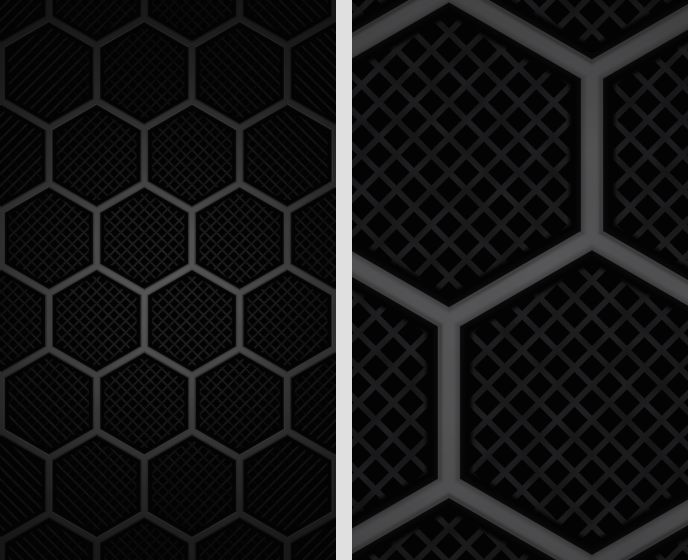
Left, the full canvas; right, a detail of the centre.
This pattern is drawn by a WebGL 1 fragment shader. Its source:

```glsl
precision highp float;
// Dark honeycomb frame over a diagonal wire mesh, lit by a soft central glow.

uniform vec2 u_resolution;

// Lengths are fractions of the canvas height; x is measured from the middle.
const float CELL_WIDTH = 0.1703;
const vec2 CELL_ORIGIN = vec2(-0.0423, 0.5745);
const float BAR_HALF = 0.0066;
const float RIM_WIDTH = 0.0016;
const float SHADOW_WIDTH = 0.005;
const float MESH_PITCH = 0.0147;
const float MESH_HALF = 0.0018;
const float MESH_INSET = 0.0135;
const vec2 LIGHT_POS = vec2(0.0, 0.485);
const float LIGHT_RADIUS = 0.34;

const vec3 FLOOR_COLOR = vec3(0.010, 0.010, 0.013);
const vec3 LIP_COLOR = vec3(0.035, 0.035, 0.037);
const vec3 MESH_COLOR = vec3(0.108, 0.108, 0.115);
const vec3 BAR_DIM = vec3(0.070, 0.070, 0.073);
const vec3 BAR_LIT = vec3(0.335, 0.335, 0.342);

const vec2 SLANT = vec2(0.5, 0.8660254);

vec2 gradientAt(vec2 cell) {
  float angle = 6.2831853 * fract(sin(dot(cell, vec2(127.1, 311.7))) * 43758.55);
  return vec2(cos(angle), sin(angle));
}

float gradientNoise(vec2 p) {
  vec2 i = floor(p);
  vec2 f = p - i;
  vec2 w = f * f * f * (f * (f * 6.0 - 15.0) + 10.0);
  vec2 e = vec2(1.0, 0.0);
  float low = mix(dot(gradientAt(i), f), dot(gradientAt(i + e), f - e), w.x);
  float high = mix(dot(gradientAt(i + e.yx), f - e.yx),
                   dot(gradientAt(i + 1.0), f - 1.0), w.x);
  return mix(low, high, w.y);
}

// Offset from the nearest centre of a pointy-topped hexagon lattice of width 1.
vec2 hexLocal(vec2 p) {
  vec2 period = vec2(1.0, 1.7320508);
  vec2 a = mod(p + 0.5 * period, period) - 0.5 * period;
  vec2 b = mod(p, period) - 0.5 * period;
  return dot(a, a) < dot(b, b) ? a : b;
}

// Outward normal of the hexagon side closest to p.
vec2 hexNormal(vec2 p) {
  vec2 a = abs(p);
  vec2 side = vec2(p.x < 0.0 ? -1.0 : 1.0, p.y < 0.0 ? -1.0 : 1.0);
  return a.x > dot(a, SLANT) ? vec2(side.x, 0.0) : side * SLANT;
}

// Coverage of one family of parallel wires.
float wires(vec2 p, vec2 normal, float pixel) {
  float d = abs(fract(dot(p, normal) / MESH_PITCH) - 0.5) * MESH_PITCH;
  return 1.0 - smoothstep(MESH_HALF - 0.6 * pixel, MESH_HALF + 0.6 * pixel, d);
}

void main() {
  float pixel = 1.0 / u_resolution.y;
  vec2 pos = (gl_FragCoord.xy - vec2(0.5 * u_resolution.x, 0.0)) * pixel;

  vec2 local = hexLocal((pos - CELL_ORIGIN) / CELL_WIDTH) * CELL_WIDTH;
  vec2 normal = hexNormal(local);
  float edge = 0.5 * CELL_WIDTH - dot(local, normal);

  // Glow and direction towards the light
  vec2 toLight = LIGHT_POS - pos;
  float reach = length(toLight);
  vec2 lightDir = toLight / max(reach, 0.001);
  float glow = exp(-reach * reach / (LIGHT_RADIUS * LIGHT_RADIUS));
  float grazing = smoothstep(0.12, 0.45, reach);

  // Recessed floor with a soft lip beside the frame
  float lip = 1.0 - smoothstep(BAR_HALF, BAR_HALF + SHADOW_WIDTH, edge);
  vec3 color = mix(FLOOR_COLOR, LIP_COLOR, lip * (0.3 + 0.7 * glow));

  // Mesh: wires lying across the light direction stay brighter far away
  vec2 rising = vec2(0.7071068, -0.7071068);
  vec2 falling = vec2(0.7071068, 0.7071068);
  float risingLight = mix(1.0, pow(abs(dot(lightDir, rising)), 1.5), grazing);
  float fallingLight = mix(1.0, pow(abs(dot(lightDir, falling)), 1.5), grazing);
  float mesh = max(wires(local, rising, pixel) * risingLight,
                   wires(local, falling, pixel) * fallingLight);
  mesh *= smoothstep(MESH_INSET - 0.002, MESH_INSET + 0.002, edge);
  float wear = 1.0 + 0.35 * gradientNoise(pos * 70.0);
  color = mix(color, MESH_COLOR * wear, mesh * mix(0.42, 1.0, glow));

  // Frame: flat top, darker flanks, bright rim on the side facing the light
  float facing = dot(-normal, lightDir);
  float rim = 1.0 - smoothstep(0.0, RIM_WIDTH, abs(edge - BAR_HALF + RIM_WIDTH));
  vec3 bar = mix(BAR_DIM, BAR_LIT, glow);
  bar *= 1.0 - 0.22 * smoothstep(0.3, 1.0, edge / BAR_HALF);
  bar *= 1.0 + rim * (0.65 * max(facing, 0.0) * grazing - 0.15 * max(-facing, 0.0));
  bar *= 1.0 + 0.06 * gradientNoise(pos * 25.0);
  float frame = 1.0 - smoothstep(BAR_HALF - 0.8 * pixel, BAR_HALF + 0.8 * pixel, edge);
  color = mix(color, bar, frame);

  gl_FragColor = vec4(color, 1.0);
}
```
